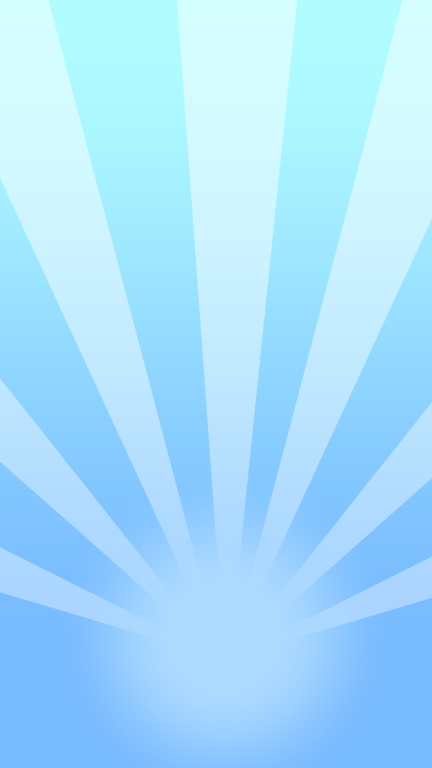
A WebGL 1 fragment shader for this background:

```glsl
precision highp float;

uniform vec2 u_resolution;

#define ASPECT 0.5625
#define FAN_APEX vec2(0.2935, 0.143)
#define FAN_GAP 0.0045
#define CENTER_APEX vec2(0.295, 0.109)
#define CENTER_TILT 0.0153
#define RAY_HALF_ANGLE 0.0875
#define GLOW_CENTER vec2(0.292, 0.17)
#define GLOW_INNER 0.07
#define GLOW_OUTER 0.22

const vec3 SKY_LOW = vec3(0.47, 0.73, 1.0);
const vec3 SKY_HIGH = vec3(0.69, 0.99, 1.0);
const vec3 GLOW_COLOR = vec3(0.67, 0.85, 1.0);

// Coverage of a wedge opening from the origin; angle is measured from up
float ray(vec2 q, float angle) {
    vec2 axis = vec2(sin(angle), cos(angle));
    float along = dot(q, axis);
    float across = abs(q.x * axis.y - q.y * axis.x);
    float edge = across * cos(RAY_HALF_ANGLE) - along * sin(RAY_HALF_ANGLE);
    float blur = 0.75 / u_resolution.y;
    return 1.0 - smoothstep(-blur, blur, edge);
}

void main() {
    vec2 p = gl_FragCoord.xy / u_resolution * vec2(ASPECT, 1.0);

    // Sky gradient
    vec3 color = mix(SKY_LOW, SKY_HIGH, smoothstep(0.12, 1.0, p.y));

    // Central ray and a mirrored fan of side rays
    float rays = ray(p - CENTER_APEX, CENTER_TILT);
    vec2 fan = p - FAN_APEX;
    fan.x = abs(fan.x) - FAN_GAP;
    for (int i = 0; i < 3; i++) {
        float k = float(i);
        rays = max(rays, ray(fan, 0.3452 + 0.401 * k + 0.0119 * k * k));
    }
    color = mix(color, vec3(1.0), rays * mix(0.36, 0.47, smoothstep(0.2, 0.7, p.y)));

    // Soft glow covering the ray tips
    float glow = 1.0 - smoothstep(GLOW_INNER, GLOW_OUTER, distance(p, GLOW_CENTER));
    color = mix(color, GLOW_COLOR, glow);

    gl_FragColor = vec4(color, 1.0);
}
```
